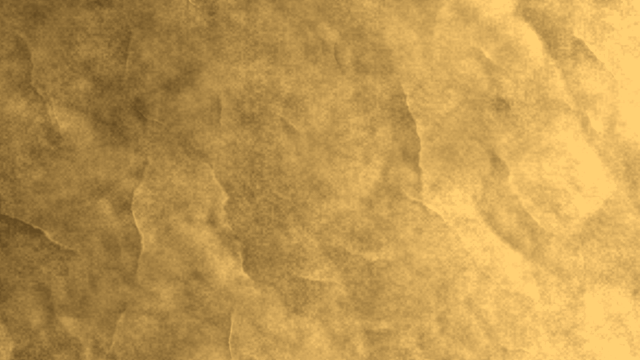
Reproduce this texture procedurally as a Shadertoy shader.

```glsl
// Crumpled tan paper, lit warmly from the right.
// A side-to-side light gradient is shaded by soft folded relief and scattered
// creases (bright lip, wide shadow), then mottled with stains and fine fibres.

const vec3 DARK_TAN = vec3(0.51, 0.39, 0.19);
const vec3 LIGHT_TAN = vec3(0.95, 0.76, 0.42);
const float LEFT_LIGHT = 0.08;      // tone at the left edge, 0 dark to 1 light
const float RIGHT_LIGHT = 1.06;     // tone at the right edge
const float FOLD_ANGLE = -1.05;     // main direction of the folds
const float ANGLE_SPREAD = 1.7;
const float RELIEF_STRENGTH = 0.062;
const float STAIN_STRENGTH = 0.75;
const float MOTTLE_STRENGTH = 0.48;
const float FIBRE_STRENGTH = 0.30;
const float GRAIN_STRENGTH = 0.24;
const int CREASE_COLUMNS = 7;
const int CREASE_ROWS = 4;
const float SHADOW_DEPTH = 0.32;
const float LIP_LIGHT = 0.30;

float hash(vec2 p) {
    return fract(sin(dot(p, vec2(127.1, 311.7))) * 43758.5453);
}

float noise(vec2 p) {
    vec2 cell = floor(p);
    vec2 f = fract(p);
    f = f * f * (3.0 - 2.0 * f);
    float low = mix(hash(cell), hash(cell + vec2(1.0, 0.0)), f.x);
    float high = mix(hash(cell + vec2(0.0, 1.0)), hash(cell + 1.0), f.x);
    return mix(low, high, f.y);
}

float fbm(vec2 p) {
    float sum = 0.0;
    float weight = 0.5;
    for (int i = 0; i < 5; i++) {
        sum += weight * noise(p);
        p = mat2(1.6, 1.2, -1.2, 1.6) * p + 7.3;
        weight *= 0.5;
    }
    return sum;
}

vec2 bend(vec2 p) {
    return vec2(fbm(p * 4.5 + 3.1), fbm(p * 4.5 + 19.7)) - 0.48;
}

// Height of the sheet: ridged noise, long folds plus small crumples.
float sheetHeight(vec2 p) {
    float c = cos(FOLD_ANGLE);
    float s = sin(FOLD_ANGLE);
    vec2 q = vec2(c * p.x + s * p.y, c * p.y - s * p.x);
    q = q * vec2(1.7, 2.8) + 0.6 * bend(p * 0.6);
    float height = abs(noise(q + 4.6) - 0.5);
    height += 0.34 * abs(noise(q.yx * vec2(2.1, 2.9) + 9.2) - 0.5);
    return height + 0.13 * abs(noise(q * vec2(5.5, 4.2) + 2.4) - 0.5);
}

float relief(vec2 p) {
    vec2 toLight = vec2(0.008, 0.003);
    return (sheetHeight(p - toLight) - sheetHeight(p + toLight)) / 0.016;
}

// One crease: shadow on one side, glow and a thin broken lip on the other.
float crease(vec2 q, float angle, float reach, float width, float side) {
    vec2 dir = vec2(cos(angle), sin(angle));
    float along = dot(q, dir);
    float across = side * dot(q, vec2(-dir.y, dir.x));
    float fade = 1.0 - smoothstep(0.2 * reach, reach, abs(along));
    float lit = smoothstep(-0.006, 0.006, across);
    float shadow = (1.0 - lit) * exp(-abs(across) / width);
    float glow = lit * exp(-abs(across) / (0.4 * width));
    float lip = exp(-pow((across - 0.004) / 0.005, 2.0));
    lip *= smoothstep(0.35, 0.7, noise(vec2(along * 22.0, angle * 40.0)));
    return fade * (LIP_LIGHT * (0.5 * glow + 0.7 * lip) - SHADOW_DEPTH * shadow);
}

float creases(vec2 p, float aspect) {
    vec2 warped = p + 0.17 * bend(p) + 0.03 * bend(p * 3.5);
    vec2 grid = vec2(float(CREASE_COLUMNS), float(CREASE_ROWS));
    float sum = 0.0;
    for (int i = 0; i < CREASE_COLUMNS; i++) {
        for (int j = 0; j < CREASE_ROWS; j++) {
            vec2 id = vec2(float(i), float(j));
            vec2 jitter = vec2(hash(id + 2.7), hash(id + 13.4));
            vec2 center = (id + jitter) / grid * vec2(aspect, 1.0);
            float angle = FOLD_ANGLE + ANGLE_SPREAD * (hash(id + 31.9) - 0.5);
            float size = pow(hash(id + 47.2), 2.0);
            float reach = mix(0.06, 0.32, size);
            float width = mix(0.015, 0.08, size);
            float side = hash(id + 61.8) < 0.7 ? 1.0 : -1.0;
            float power = mix(0.25, 1.0, hash(id + 83.5));
            sum += power * crease(warped - center, angle, reach, width, side);
        }
    }
    return sum;
}

void mainImage(out vec4 fragColor, in vec2 fragCoord) {
    vec2 p = fragCoord / iResolution.y;
    float aspect = iResolution.x / iResolution.y;

    // Broad light and folded form
    float tone = mix(LEFT_LIGHT, RIGHT_LIGHT, p.x / aspect);
    tone += RELIEF_STRENGTH * relief(p);
    tone += creases(p, aspect);

    // Cloudy stains and small mottling
    tone += STAIN_STRENGTH * (fbm(p * 2.8 + 11.0) - 0.48);
    tone += MOTTLE_STRENGTH * (fbm(p * vec2(17.0, 21.0) + 5.0) - 0.48);

    // Paper fibres and fine grain, stronger in some patches
    float patches = mix(0.7, 1.3, noise(p * 7.0 + 21.0));
    float fibre = fbm(p * vec2(60.0, 75.0) + 3.0) - 0.48;
    float grain = noise(p * 165.0) - 0.5;
    tone += patches * (FIBRE_STRENGTH * fibre + GRAIN_STRENGTH * grain);

    // Keep highlights and shadows soft
    tone = clamp(tone, -0.25, 1.16);
    fragColor = vec4(mix(DARK_TAN, LIGHT_TAN, tone), 1.0);
}
```
